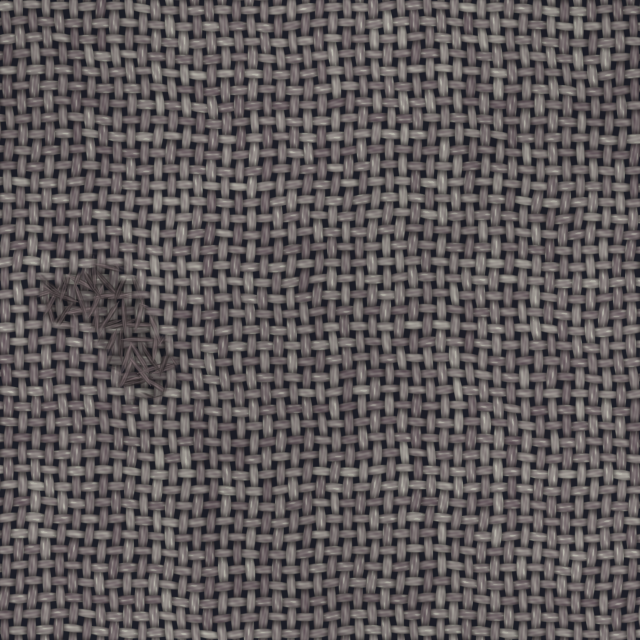
Give the GLSL for this texture, as a WebGL 2 fragment shader.

```glsl
#version 300 es
precision highp float;

#define THREADS vec2(47.0, 40.0)
#define WARP_HALF 0.35
#define WEFT_HALF 0.28
#define WOBBLE 0.16
#define FIBRE_CONTRAST 0.26
#define FRAY_CELLS 44.0
#define FRAY_RADIUS 0.042
#define GAP_COLOR vec3(0.105, 0.11, 0.145)
#define PLUM_COLOR vec3(0.41, 0.365, 0.38)
#define ASH_COLOR vec3(0.66, 0.65, 0.615)

uniform vec2 u_resolution;
out vec4 outColor;

const float PI = 3.14159265;

float hash(vec2 p) {
  p = fract(p * vec2(0.1031, 0.1137));
  p += dot(p, p.yx + 33.33);
  return fract((p.x + p.y) * p.x * 91.7);
}

float segmentDistance(vec2 p, vec2 a, vec2 b) {
  vec2 ab = b - a;
  return length(p - a - ab * clamp(dot(p - a, ab) / dot(ab, ab), 0.0, 1.0));
}

// Fine fibres twisted along a yarn, from layered sines
float fibres(float across, float along, float seed) {
  float s = sin(across * 15.0 + along * 2.3 + seed * 40.0);
  s += 0.7 * sin(across * 27.0 - along * 3.1 + seed * 71.0);
  return s + 0.5 * sin(across * 9.0 + along * 8.0 + seed * 23.0);
}

// One yarn in a crossing: rgb is its colour, a its coverage
vec4 yarn(float across, float along, float halfWidth, vec2 floatId,
          float threadId, bool over, float aa) {
  float seed = hash(floatId + 17.0);
  float shape = hash(floatId.yx + 71.0);
  float lift = 0.5 + 0.5 * cos(PI * along) * (over ? 1.0 : -1.0);
  float run = over ? along : along - sign(along);
  across += (shape - 0.5) * 0.1 + run * (seed - 0.5) * 0.13;
  halfWidth *= (0.83 + 0.2 * lift) * (0.88 + 0.24 * shape);
  float edge = across / halfWidth;

  // Slow thread drift, float tint and occasional pale strands
  float tone = 0.07 + 0.36 * seed * seed + 0.32 * hash(vec2(threadId, 5.0));
  tone += 0.08 * sin(dot(floatId, vec2(0.37, 0.29)) + threadId * 2.4);
  float streak = fibres(across, run, seed);
  tone += FIBRE_CONTRAST * 0.5 * streak;
  tone += 0.3 * smoothstep(0.8, 1.8, streak) * step(0.6, shape);

  float shade = mix(0.56, 1.06, smoothstep(0.0, 0.85, lift));
  shade *= 1.0 - 0.3 * min(edge * edge, 1.0);
  vec3 color = mix(PLUM_COLOR, ASH_COLOR, clamp(tone, -0.35, 1.05)) * shade;
  return vec4(color, 1.0 - smoothstep(-aa, aa, abs(across) - halfWidth));
}

// Plain weave, alternating which yarn lies on top
vec3 weave(vec2 uv, float aa) {
  vec2 p = uv * THREADS;
  p += WOBBLE * sin(p.yx * vec2(0.31, 0.23) + vec2(1.0, 4.0));
  p += 0.4 * WOBBLE * sin(p.yx * vec2(1.13, 0.87) + p * 0.4);
  vec2 id = floor(p);
  vec2 f = p - id - 0.5;
  bool warpOver = mod(id.x + id.y, 2.0) < 0.5;
  vec2 warpId = id + (warpOver ? vec2(0.0) : vec2(0.0, sign(f.y)));
  vec2 weftId = id + (warpOver ? vec2(sign(f.x), 0.0) : vec2(0.0));
  vec4 warp = yarn(f.x, f.y, WARP_HALF, warpId, id.x, warpOver, aa);
  vec4 weft = yarn(f.y, f.x, WEFT_HALF, weftId, id.y + 90.0, !warpOver, aa);
  vec4 top = warpOver ? warp : weft;
  vec4 under = warpOver ? weft : warp;
  // The upper yarn casts a soft shadow on the lower one
  vec3 color = mix(GAP_COLOR, under.rgb, under.a);
  return mix(color, top.rgb, top.a);
}

// Broken strands scattered over a cell grid, lying across one another
vec3 frayedStrands(vec2 uv, vec3 base) {
  vec2 p = uv * FRAY_CELLS;
  vec2 home = floor(p);
  float aa = FRAY_CELLS / u_resolution.y;
  vec3 color = base * 0.72;
  for (int y = -2; y <= 2; y++) {
    for (int x = -2; x <= 2; x++) {
      vec2 id = home + vec2(x, y);
      float seed = hash(id + 31.0);
      float turn = hash(id.yx + 53.0);
      vec2 center = id + 0.25 + 0.5 * vec2(seed, turn);
      float angle = -0.85 + (turn - 0.5) * 2.6;
      vec2 dir = vec2(cos(angle), sin(angle));
      vec2 q = p - center;
      float along = dot(q, dir);
      float across = dot(q, vec2(-dir.y, dir.x)) + 0.12 * along * along * (seed - 0.5);
      float width = 0.19 * (1.0 - smoothstep(0.4, 1.4, abs(along)));
      float cover = smoothstep(aa, -aa, abs(across) - width) * step(0.01, width);
      float tone = 0.62 + 0.42 * seed + 0.09 * fibres(across * 1.5, along, seed);
      tone *= 1.0 - 0.45 * smoothstep(0.04, 0.2, abs(across));
      color = mix(color, PLUM_COLOR * vec3(1.02, 1.0, 0.98) * tone, cover * 0.9);
    }
  }
  return color;
}

void main() {
  vec2 uv = gl_FragCoord.xy / u_resolution;
  float aa = 0.8 * THREADS.x / u_resolution.x;
  vec3 color = weave(uv, aa);

  // Worn patch with a ragged outline
  float patchDist = min(segmentDistance(uv, vec2(0.10, 0.53), vec2(0.16, 0.55)),
                        segmentDistance(uv, vec2(0.17, 0.54), vec2(0.23, 0.42)));
  patchDist += 0.006 * (sin(uv.x * 130.0 + uv.y * 60.0) + sin(uv.y * 170.0 - uv.x * 70.0));
  float worn = 1.0 - smoothstep(-0.012, 0.008, patchDist - FRAY_RADIUS);
  if (worn > 0.0) color = mix(color, frayedStrands(uv, color), worn * 0.9);

  // Uneven dye across the cloth
  color *= 1.0 + 0.03 * sin(uv.x * 7.0 + 2.0 * sin(uv.y * 5.0));
  outColor = vec4(color, 1.0);
}
```
